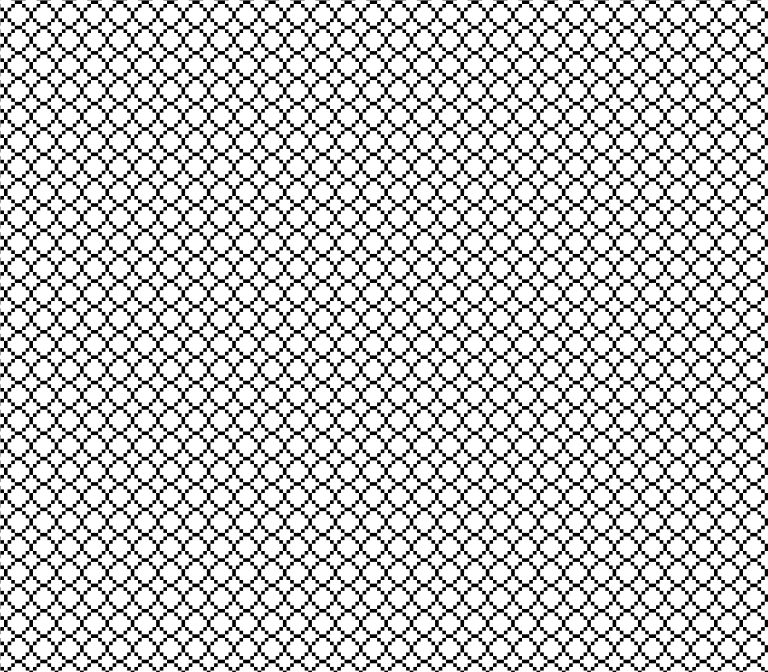
Give the GLSL for this pattern, as a Shadertoy shader.

```glsl
// Diagonal lattice of stepped black lines on white, drawn on a coarse grid of
// square blocks. A folded distance test picks the inked blocks of each repeat,
// and the block edges are blended over about one screen pixel.

const float BLOCKS_ACROSS = 212.0;          // blocks over the canvas width
const float REPEAT = 7.0;                   // blocks per repeat, both ways
const vec2 FIRST_KNOT = vec2(5.1, 0.6);     // knot centre from the top left, in blocks
const float EDGE_SOFTNESS = 1.0;            // blend width in screen pixels
const vec3 PAPER = vec3(1.0);
const vec3 INK = vec3(0.0);

// 1 for an inked block. Block centres lie at half steps in x and whole steps
// in y, so crossings alternate between two-wide and two-tall knots.
float blockInk(vec2 block) {
    vec2 centre = block + vec2(0.5, 0.0);
    vec2 folded = abs(centre - REPEAT * round(centre / REPEAT));
    return abs(folded.x - folded.y - 0.5) < 0.25 ? 1.0 : 0.0;
}

// Blend the four nearest blocks, keeping their interiors flat.
float latticeCoverage(vec2 p, float edgeWidth) {
    vec2 shifted = p - 0.5;
    vec2 block = floor(shifted);
    vec2 blend = clamp((fract(shifted) - 0.5) / edgeWidth + 0.5, 0.0, 1.0);
    float nearRow = mix(blockInk(block), blockInk(block + vec2(1.0, 0.0)), blend.x);
    float farRow = mix(blockInk(block + vec2(0.0, 1.0)), blockInk(block + 1.0), blend.x);
    return mix(nearRow, farRow, blend.y);
}

void mainImage(out vec4 fragColor, in vec2 fragCoord) {
    // Block coordinates measured from the top left corner
    float blocksPerPixel = BLOCKS_ACROSS / iResolution.x;
    vec2 fromTop = vec2(fragCoord.x, iResolution.y - fragCoord.y);
    vec2 p = fromTop * blocksPerPixel - FIRST_KNOT + vec2(0.0, 0.5);

    float edgeWidth = min(EDGE_SOFTNESS * blocksPerPixel, 1.0);
    fragColor = vec4(mix(PAPER, INK, latticeCoverage(p, edgeWidth)), 1.0);
}
```
